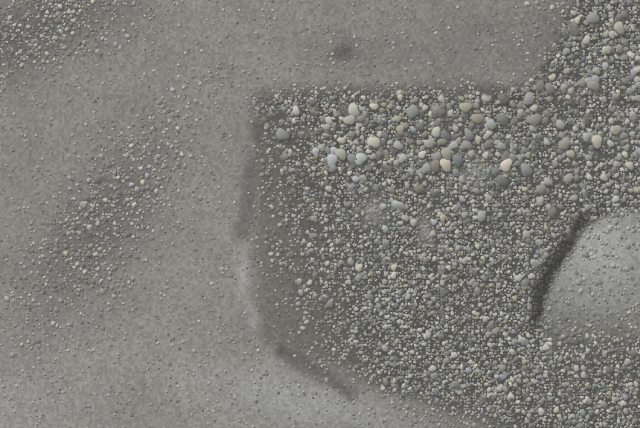
Give the GLSL for this texture, as a WebGL 2 fragment shader.

```glsl
#version 300 es
precision highp float;
// Worn road surface seen from above: packed grey dirt, a shallow gravel-filled
// hollow and a broken slab at lower right. Soft elliptical masks set the ground
// tone and the gravel density; jittered cells at four scales supply the stones.
uniform vec2 u_resolution;
out vec4 outColor;

const vec3 ROAD = vec3(0.545, 0.54, 0.52);
const vec3 HOLLOW = vec3(0.425, 0.42, 0.395);
const vec3 GAP = vec3(0.275, 0.275, 0.265);
const vec3 PALE = vec3(0.66, 0.665, 0.655);
const vec3 STONE_WARM = vec3(0.66, 0.64, 0.585);
const vec3 STONE_COOL = vec3(0.57, 0.585, 0.59);
const vec2 LIGHT_DIR = vec2(-0.5, 0.85);
const float BIG = 0.027, MEDIUM = 0.0165, SMALL = 0.0105, TINY = 0.0068;
const float GRAIN = 0.13;

vec2 hash2(vec2 c) {
  vec3 q = fract(c.xyx * vec3(0.1031, 0.1030, 0.0973));
  q += dot(q, q.yzx + 33.33);
  return fract((q.xx + q.yz) * q.zy);
}

float valueNoise(vec2 p) {
  vec2 c = floor(p), f = fract(p);
  f = f * f * (3.0 - 2.0 * f);
  return mix(mix(hash2(c).x, hash2(c + vec2(1, 0)).x, f.x),
             mix(hash2(c + vec2(0, 1)).x, hash2(c + vec2(1, 1)).x, f.x), f.y);
}

// Uneven patches from layered, rotated sines, about -1 to 1.
float patches(vec2 p) {
  float sum = 0.0, amp = 0.5;
  for (int i = 0; i < 4; i++) {
    sum += amp * sin(p.x + 1.7 * sin(p.y)) * cos(p.y + 1.3 * sin(p.x * 0.8));
    p = mat2(1.5, 1.1, -1.1, 1.5) * p + 2.3;
    amp *= 0.6;
  }
  return sum;
}

// Soft elliptical spot, turned by an angle.
float spot(vec2 p, vec2 center, vec2 radius, float angle) {
  float s = sin(angle), c = cos(angle);
  vec2 q = mat2(c, -s, s, c) * (p - center) / radius;
  return exp(-dot(q, q));
}

float strokeLine(vec2 p, vec2 a, vec2 b, float width) {
  vec2 d = b - a;
  float t = clamp(dot(p - a, d) / dot(d, d), 0.0, 1.0);
  return smoothstep(width, 0.0, length(p - a - d * t));
}

// Lays one layer of irregular stones, with shadows, over the ground colour.
vec3 layStones(vec3 ground, vec2 p, float size, float density, float seed) {
  vec2 g = p / size, cell = floor(g);
  float soft = 0.6 / (u_resolution.y * size) + 0.06;
  float cover = 0.0, shadow = 0.0;
  vec3 tone = ground;
  for (int j = -1; j <= 1; j++)
    for (int i = -1; i <= 1; i++) {
      vec2 id = cell + vec2(i, j);
      vec2 place = hash2(id + seed), kind = hash2(id + seed + 71.7);
      float present = smoothstep(kind.x - 0.04, kind.x + 0.04, density - 0.04);
      vec2 d = g - id - 0.15 - 0.7 * place;
      float a = atan(d.y, d.x);
      float radius = (0.27 + 0.25 * kind.y)
        * (1.0 + 0.16 * sin(2.0 * a + 6.3 * place.x) + 0.1 * sin(3.0 * a + 6.3 * place.y));
      float body = present * smoothstep(radius + soft, radius - soft, length(d));
      float under = length(d + 0.22 * LIGHT_DIR);
      shadow = max(shadow, present * smoothstep(radius + 0.2, radius - 0.1, under));
      if (body > cover) {
        cover = body;
        tone = mix(STONE_COOL, STONE_WARM, place.y) * (0.74 + 0.42 * fract(kind.y * 7.3 + place.x));
        tone *= 1.0 + 0.22 * dot(d, LIGHT_DIR) / radius;
      }
    }
  return mix(mix(ground, GAP, 0.6 * shadow), tone, cover);
}

void main() {
  vec2 p = gl_FragCoord.xy / u_resolution.y;
  p.x *= u_resolution.x / u_resolution.y / (u_resolution.x / u_resolution.y) ;
  float rough = patches(p * 14.0);
  vec2 w = p + 0.012 * vec2(rough, patches(p * 17.0 + 5.0));

  // Outline of the hollow and of the slab.
  float rim = 0.79 + 0.3 * smoothstep(1.2, 1.42, w.x);
  float floorLine = 0.18 - 0.37 * (w.x - 0.625);
  float hollow = smoothstep(0.565, 0.63, w.x) * smoothstep(rim + 0.03, rim - 0.04, w.y)
               * smoothstep(-0.02, 0.05, w.y - floorLine);
  float slabEdge = 1.0 - length((w - vec2(1.5, 0.21)) / vec2(0.24, 0.305));
  float slab = smoothstep(-0.02, 0.06, slabEdge) * smoothstep(0.14, 0.3, w.y);

  // Gravel density.
  float heap = spot(w, vec2(1.04, 0.66), vec2(0.29, 0.15), -0.15);
  float corner = spot(w, vec2(1.45, 0.86), vec2(0.14, 0.22), 0.3);
  float topLeft = spot(w, vec2(0.08, 0.93), vec2(0.24, 0.085), 0.45);
  float track = spot(w, vec2(0.24, 0.48), vec2(0.26, 0.095), 0.95);
  float lowRight = spot(w, vec2(1.3, 0.1), vec2(0.32, 0.17), 0.0);
  float bed = hollow * smoothstep(0.56, 0.9, w.x + 0.3 * (w.y - 0.4)) * (1.0 - 0.85 * slab);
  float bare = spot(w, vec2(0.88, 0.51), vec2(0.035), 0.0) + spot(w, vec2(1.117, 0.6), vec2(0.036), 0.0)
             + spot(w, vec2(0.996, 0.463), vec2(0.02, 0.032), 0.0);
  float gravel = max(max(bed, 0.8 * corner), max(0.75 * topLeft, max(0.6 * track, 0.7 * lowRight)));
  gravel *= (1.0 + 0.3 * rough) * (1.0 - 0.85 * min(bare, 1.0));

  // Ground tone: road, hollow, pale dust and slab.
  vec3 color = ROAD * (0.98 + 0.05 * rough);
  color *= 1.0 - 0.08 * spot(p, vec2(1.1, 0.9), vec2(0.4, 0.13), 0.0);
  color = mix(color, HOLLOW, 0.8 * hollow);
  color = mix(color, GAP, clamp(0.62 * gravel, 0.0, 0.7));
  color = mix(color, PALE, 0.45 * spot(w, vec2(0.7, 0.06), vec2(0.3, 0.06), -0.25));
  color = mix(color, PALE, 0.3 * spot(w, vec2(0.02, 0.02), vec2(0.2, 0.2), 0.0));
  color = mix(color, PALE, 0.5 * min(bare, 1.0));
  color = mix(color, PALE, slab * (0.35 + 0.5 * spot(w, vec2(1.4, 0.42), vec2(0.13, 0.12), 0.6)));

  // Pale marks and dark seams along the rims.
  float marks = spot(w, vec2(0.586, 0.64), vec2(0.012, 0.025), 0.0)
              + spot(w, vec2(0.57, 0.355), vec2(0.015, 0.05), 0.0) + spot(w, vec2(0.59, 0.25), vec2(0.012, 0.03), 0.0);
  color = mix(color, PALE, 0.6 * min(marks, 1.0));
  float seams = 0.5 * strokeLine(w, vec2(0.595, 0.7), vec2(0.57, 0.455), 0.03)
              + 0.6 * strokeLine(w, vec2(0.665, 0.18), vec2(0.82, 0.08), 0.03)
              + 0.7 * spot(w, vec2(0.797, 0.873), vec2(0.03, 0.016), 0.2)
              + 0.8 * spot(w, vec2(1.21, 0.765), vec2(0.05, 0.018), 0.2);
  float crescent = smoothstep(-0.17, -0.05, slabEdge) * smoothstep(0.03, -0.03, slabEdge)
                 * smoothstep(0.2, 0.27, w.y) * smoothstep(1.43, 1.34, w.x);
  color = mix(color, GAP, clamp(0.75 * seams, 0.0, 0.8));

  // Grit and stones, finest first.
  float grit = valueNoise(p * 170.0) * 0.6 + valueNoise(p * 330.0) * 0.4 - 0.5;
  color *= 1.0 + 2.0 * GRAIN * grit;
  color = layStones(color, p, TINY, 0.1 + 0.65 * gravel, 3.0);
  color = layStones(color, p, SMALL, 0.035 + 0.5 * gravel, 19.0);
  color = layStones(color, p, MEDIUM, 0.012 + 0.3 * gravel * (0.5 + heap + corner), 37.0);
  color = layStones(color, p, BIG, 0.5 * heap * hollow * (1.0 - min(bare, 1.0)) + 0.16 * corner + 0.04 * bed, 53.0);
  color = mix(color, GAP * 0.8, 0.75 * crescent);
  outColor = vec4(color, 1.0);
}
```
